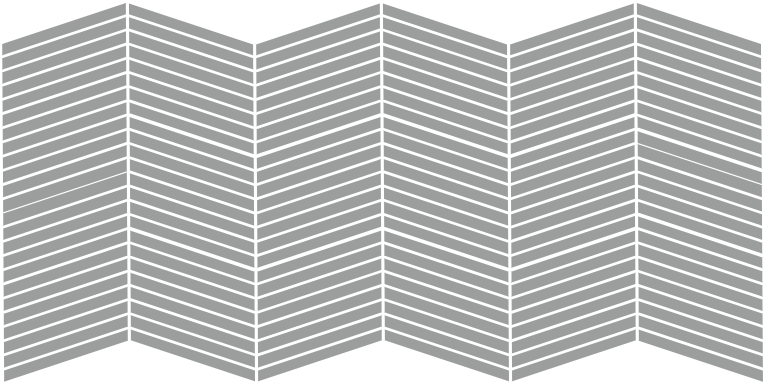
Give the GLSL for this pattern, as a Shadertoy shader.

```glsl
#define COLUMNS 6.0
#define ROWS 24.0
#define COLUMN_WIDTH 0.3256
#define COLUMN_GAP 0.0080
#define PITCH 0.0364
#define ROW_GAP 0.0075
#define SLOPE 0.331
#define RIDGE_TOP 0.0064
#define LEFT_MARGIN 0.0010
#define LEAN 0.0058
#define SLAT_COLOR vec3(0.612, 0.618, 0.616)
#define PAPER_COLOR vec3(1.0)

// Gap below each slat: mostly even, with some wider and a few nearly closed
float gapWidth(float column, float row) {
    float wobble = 0.04 * sin(row * 2.7 + column * 1.9) + 0.03 * sin(row * 5.3 - column * 4.1);
    float scale = 1.0 + wobble;

    bool middle = column > 0.5 && column < 4.5;
    bool wideMiddle = middle && mod(row, 8.0) == 0.0;
    bool wideLast = column > 4.5 && (row == 9.0 || row == 15.0);
    if (wideMiddle || wideLast) scale = 1.32;

    bool tightFirst = column < 0.5 && row == 12.0;
    bool tightLast = column > 4.5 && row == 10.0;
    if (tightFirst || tightLast) scale = 0.42;
    return ROW_GAP * scale;
}

// Signed distance to the slats, positive inside
float slatDistance(vec2 p) {
    float down = 1.0 - p.y;
    float x = p.x - LEFT_MARGIN - LEAN * down;
    float column = clamp(floor(x / COLUMN_WIDTH), 0.0, COLUMNS - 1.0);

    // Vertical sides of the column
    float localX = x - column * COLUMN_WIDTH;
    float side = min(localX, COLUMN_WIDTH - localX) - 0.5 * COLUMN_GAP;

    // Fold the plane into zigzag height
    float fromRidge = abs(mod(x, 2.0 * COLUMN_WIDTH) - COLUMN_WIDTH);
    float depth = down - RIDGE_TOP - SLOPE * fromRidge;
    float ends = min(depth, ROWS * PITCH - ROW_GAP - depth);

    // Nearest gap between slats
    float rowCoord = (depth + 0.5 * ROW_GAP) / PITCH;
    float row = clamp(floor(rowCoord + 0.5), 0.0, ROWS);
    float gap = abs(rowCoord - row) * PITCH - 0.5 * gapWidth(column, row);

    float slantScale = inversesqrt(1.0 + SLOPE * SLOPE);
    return min(side, min(ends, gap) * slantScale);
}

void mainImage(out vec4 fragColor, in vec2 fragCoord) {
    float pixel = 1.0 / iResolution.y;
    float coverage = clamp(slatDistance(fragCoord * pixel) / pixel + 0.5, 0.0, 1.0);
    fragColor = vec4(mix(PAPER_COLOR, SLAT_COLOR, coverage), 1.0);
}
```
